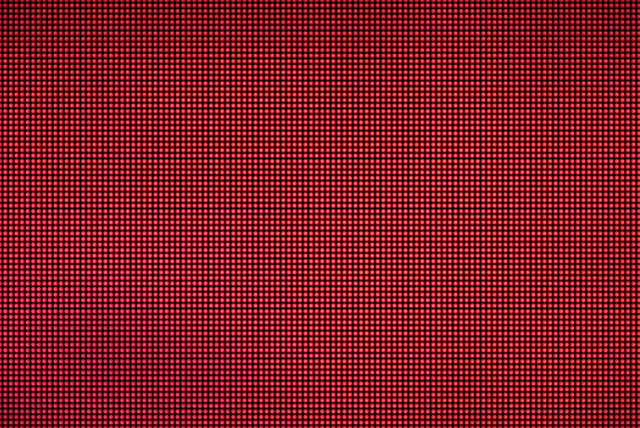
Write a Shadertoy shader that draws this pattern.

```glsl
// A close view of a red LED panel: a square grid of round glowing domes on black.
// Each cell holds one soft disc with a hot core; the domes lean outward near the rim,
// and smooth noise, a vignette and a per-lamp hash vary their brightness.

const float LAMPS_ACROSS = 115.2;
const vec2  GRID_SHIFT   = vec2(0.1, 0.0);
const float LAMP_RADIUS  = 0.40;   // in cells
const float LAMP_SOFT    = 0.20;   // half width of the glow falloff, in cells

float hash21(vec2 p) {
    vec3 q = fract(vec3(p.xyx) * 0.1031);
    q += dot(q, q.yzx + 33.33);
    return fract((q.x + q.y) * q.z);
}

float valueNoise(vec2 p) {
    vec2 i = floor(p), f = fract(p);
    f = f * f * (3.0 - 2.0 * f);
    float low  = mix(hash21(i), hash21(i + vec2(1, 0)), f.x);
    float high = mix(hash21(i + vec2(0, 1)), hash21(i + vec2(1, 1)), f.x);
    return mix(low, high, f.y);
}

// 1 inside a disc, falling smoothly to 0 across its rim
float softDisc(vec2 p, float radius, float soft) {
    return 1.0 - smoothstep(radius - soft, radius + soft, length(p));
}

// Soft dark patch over the panel
float patchAt(vec2 uv, vec2 center, vec2 size) {
    vec2 d = (uv - center) / size;
    return exp(-dot(d, d));
}

// Brightness of the panel at a place, from 0 to about 1
float panelLight(vec2 uv) {
    vec2 q = 2.0 * uv - 1.0;
    float rim = 0.5 * dot(q, q);
    float light = 1.03 - 0.24 * rim * rim;
    light -= 0.10 * smoothstep(0.75, 1.0, uv.y);
    light -= 0.10 * patchAt(uv, vec2(0.27, 0.12), vec2(0.14, 0.16));
    light -= 0.07 * patchAt(uv, vec2(0.52, 0.78), vec2(0.25, 0.14));
    return light + 0.10 * (valueNoise(uv * vec2(7.0, 5.0)) - 0.5);
}

// Black through crimson to bright red
vec3 redGlow(float level) {
    return vec3(0.04 + 0.90 * level,
                0.21 * level * level,
                0.27 * pow(level, 1.5));
}

void mainImage(out vec4 fragColor, in vec2 fragCoord) {
    vec2 uv = fragCoord / iResolution.xy;
    float pixel = LAMPS_ACROSS / iResolution.x;
    vec2 grid = (fragCoord - 0.5 * iResolution.xy) * pixel + GRID_SHIFT;

    // One lamp per cell
    vec2 cell = floor(grid);
    vec2 local = fract(grid) - 0.5;
    vec2 lampUv = 0.5 + (cell + 0.5 - GRID_SHIFT) / (pixel * iResolution.xy);
    float light = panelLight(lampUv) * (0.96 + 0.08 * hash21(cell + 200.0));

    // Oblique view: the core slides outward and the inner side falls into shade
    vec2 lean = 2.0 * lampUv - 1.0;
    float oblique = smoothstep(0.45, 1.1, length(lean));
    float shade = 1.0 + 0.5 * oblique * dot(local, lean);
    float soft = max(LAMP_SOFT, 0.6 * pixel);
    float body = softDisc(local, LAMP_RADIUS, soft);
    vec3 color = redGlow(clamp(body * light * shade, 0.0, 1.05));

    // Hot core, warm in the middle of the panel and pinker at the lower left
    float core = softDisc(local - 0.10 * oblique * lean, 0.19, max(0.12, 0.4 * pixel));
    float pink = patchAt(lampUv, vec2(0.1, 0.15), vec2(0.35, 0.35));
    vec3 coreTint = mix(vec3(0.05, 0.25, 0.14), vec3(0.02, 0.15, 0.18), pink);
    color += core * light * (1.0 - 0.35 * oblique) * coreTint;
    color.b += 0.05 * pink * body;

    fragColor = vec4(clamp(color, 0.0, 1.0), 1.0);
}
```
